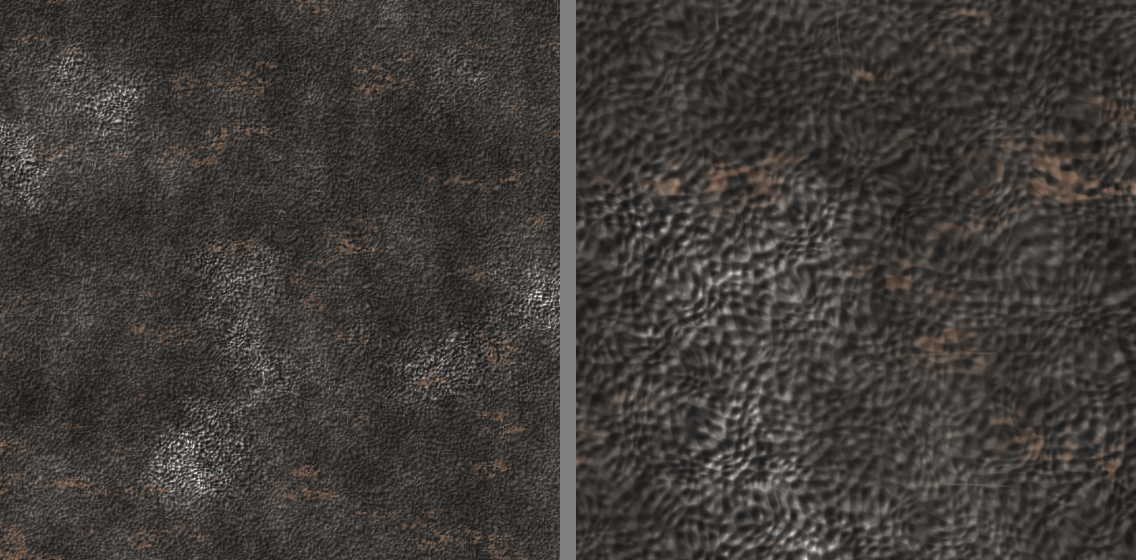
Left, the full canvas; right, a detail of the centre.
Give the GLSL for this texture, as a three.js fragment shader.

```glsl
// Worn dark leather: embossed cellular grain over soft brown-black clouds,
// with pale scuffed areas, rusty flakes stretched sideways and fine scratches.
// Tone is built as a sum of exponents, so highlights are rarer than shadows.

#define LEATHER_COLOR vec3(0.216, 0.204, 0.194)
#define SCUFF_TINT vec3(0.97, 1.0, 1.03)
#define RUST_COLOR vec3(0.47, 0.365, 0.295)
#define SCRATCH_COLOR vec3(0.46, 0.42, 0.39)
#define GRAIN_SCALE 150.0
#define GRAIN_DEPTH 0.95
#define CLOUD_DEPTH 1.1
#define SCUFF_GAIN 0.38
#define RUST_AMOUNT 0.65
#define SCRATCH_COUNT 44
#define SCRATCH_WIDTH 0.0013

varying vec2 vUv;

float hash(vec2 p) {
  vec3 q = fract(vec3(p.xyx) * 0.1031);
  q += dot(q, q.yzx + 33.33);
  return fract((q.x + q.y) * q.z);
}

vec2 hash2(vec2 p) {
  return vec2(hash(p), hash(p + 71.7));
}

float valueNoise(vec2 p) {
  vec2 cell = floor(p);
  vec2 f = fract(p);
  f = f * f * (3.0 - 2.0 * f);
  float low = mix(hash(cell), hash(cell + vec2(1.0, 0.0)), f.x);
  float high = mix(hash(cell + vec2(0.0, 1.0)), hash(cell + 1.0), f.x);
  return mix(low, high, f.y);
}

float fbm(vec2 p) {
  float sum = 0.0;
  float weight = 0.5;
  for (int i = 0; i < 5; i++) {
    sum += weight * valueNoise(p);
    p = mat2(1.98, 0.28, -0.28, 1.98) * p + 17.3;
    weight *= 0.5;
  }
  return sum / 0.96875;
}

// Distance to the nearest scattered cell centre
float cellDistance(vec2 p) {
  vec2 cell = floor(p);
  float nearest = 4.0;
  for (int y = -1; y <= 1; y++) {
    for (int x = -1; x <= 1; x++) {
      vec2 neighbour = cell + vec2(float(x), float(y));
      vec2 d = neighbour + hash2(neighbour) - p;
      nearest = min(nearest, dot(d, d));
    }
  }
  return sqrt(nearest);
}

// Pebbled relief lit from the upper left
float leatherGrain(vec2 uv) {
  vec2 p = uv * GRAIN_SCALE;
  p += 1.6 * vec2(valueNoise(p * 0.3), valueNoise(p * 0.3 + 40.0));
  float relief = cellDistance(p + vec2(0.25, -0.3)) - cellDistance(p);
  float pores = valueNoise(uv * 270.0) - 0.5;
  float bumps = valueNoise(uv * 72.0 + 9.0) - 0.5;
  return GRAIN_DEPTH * relief + 0.6 * pores + 0.3 * bumps;
}

// Broken hairlines, mostly level with some upright ones
float scratches(vec2 uv) {
  float wobble = 0.003 * (valueNoise(uv * 32.0) - 0.5);
  float wear = smoothstep(0.3, 0.7, valueNoise(uv * 95.0 + 5.0));
  float mark = 0.0;
  for (int i = 0; i < SCRATCH_COUNT; i++) {
    vec2 seed = vec2(float(i) * 3.7, 12.9);
    vec2 d = uv - hash2(seed);
    if (hash(seed + 5.1) > 0.78) d = d.yx;
    float reach = mix(0.015, 0.065, hash(seed + 8.3));
    d.y += wobble + d.x * 0.06 * (hash(seed + 2.2) - 0.5);
    float line = 1.0 - smoothstep(0.0, SCRATCH_WIDTH, abs(d.y));
    float taper = 1.0 - smoothstep(0.3 * reach, reach, abs(d.x));
    mark = max(mark, line * taper * mix(0.3, 0.9, hash(seed + 6.6)));
  }
  return mark * wear;
}

void main() {
  vec2 uv = vUv;

  // Broad mottling from level and upright smears
  float clouds = 0.65 * fbm(uv * vec2(4.0, 7.0) + 3.0)
               + 0.55 * fbm(uv * vec2(20.0, 7.0) + 31.0) - 0.6;
  float scuff = smoothstep(0.5, 0.78, fbm(uv * vec2(5.0, 6.0) + 57.0));

  // Leather body
  float grain = leatherGrain(uv);
  float exposure = CLOUD_DEPTH * clouds + SCUFF_GAIN * scuff
                 + grain * (0.9 + 0.8 * scuff);
  vec3 color = LEATHER_COLOR * exp(exposure);
  color *= mix(vec3(1.0), SCUFF_TINT, scuff);

  // Rusty flakes where the finish has rubbed off
  float patches = smoothstep(0.57, 0.75, fbm(uv * vec2(9.0, 25.0) + 83.0));
  float flecks = smoothstep(0.4, 0.75, valueNoise(uv * vec2(115.0, 190.0)) + 0.3 * grain);
  color = mix(color, RUST_COLOR * exp(0.5 * grain), RUST_AMOUNT * patches * flecks);

  color = mix(color, SCRATCH_COLOR, scratches(uv));
  gl_FragColor = vec4(color, 1.0);
}
```
